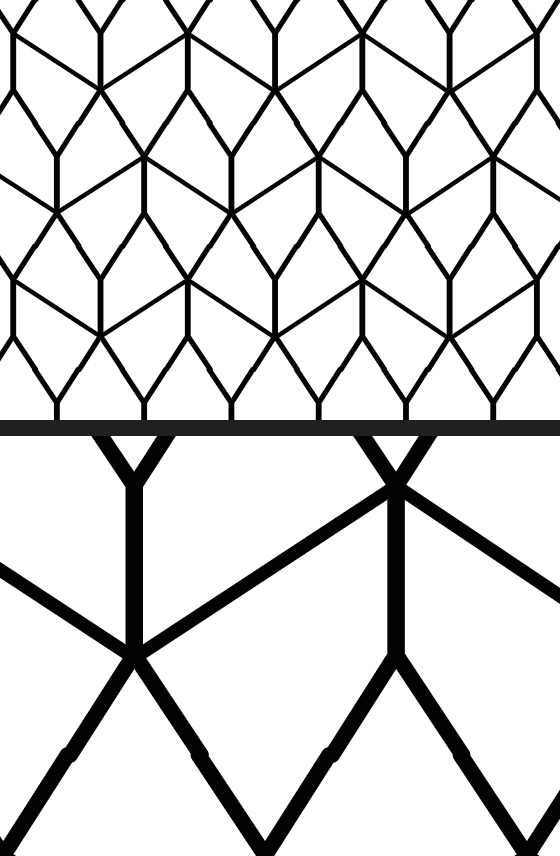
Top, the full canvas; bottom, a detail of the centre.
Reproduce this pattern procedurally as a WebGL 1 fragment shader.

```glsl
precision highp float;
// Staggered rows of long black-outlined hexagons, cut by slanted zigzag cross bars.

uniform vec2 u_resolution;

// Lengths are fractions of the canvas height.
#define COLUMN_PITCH 0.2078
#define ROW_PITCH 0.2932
#define STEM_LENGTH 0.1337
#define FIRST_STEM vec2(0.0315, 0.8533)
#define STEM_WIDTH 0.0139
#define SLOPE_WIDTH 0.0125
#define BAR_WIDTH 0.0106
#define KINK 0.0014
#define BAR_DRIFT 0.007
#define LAST_BAR vec2(5.0, 2.0)
#define INK vec3(0.008)
#define PAPER vec3(1.0)

float hash(vec2 p) {
  return fract(sin(dot(p, vec2(127.1, 311.7))) * 4375.85);
}

// Signed distance to a round-ended stroke.
float stroke(vec2 p, vec2 a, vec2 b, float width) {
  vec2 ab = b - a;
  float t = clamp(dot(p - a, ab) / dot(ab, ab), 0.0, 1.0);
  return length(p - a - ab * t) - 0.5 * width;
}

// Sloped side made of two halves that miss each other slightly midway.
float kinkedSlope(vec2 p, vec2 a, vec2 b, float seed) {
  vec2 middle = 0.5 * (a + b);
  vec2 slip = vec2(KINK * (0.4 + 0.6 * seed), 0.0);
  return min(stroke(p, a, middle + slip, SLOPE_WIDTH),
             stroke(p, middle - slip, b, SLOPE_WIDTH));
}

// Bars alternate between stem tops and slightly sagging stem feet.
float barHeight(float column, float row) {
  float isFoot = mod(column + row, 2.0);
  float sag = BAR_DRIFT * mod(column, 6.0) / 5.0;
  return mix(0.5 * STEM_LENGTH, -0.5 * STEM_LENGTH - sag, isFoot);
}

// Stem, the two slopes below it, and the bar to its right-hand neighbour.
float hexagonLines(vec2 p, float column, float row) {
  float odd = mod(row, 2.0);
  vec2 q = p - FIRST_STEM
         - vec2((column + 0.5 * odd) * COLUMN_PITCH, -row * ROW_PITCH);
  vec2 top = vec2(0.0, 0.5 * STEM_LENGTH);
  vec2 foot = -top;
  vec2 nextTop = vec2(0.5 * COLUMN_PITCH, top.y - ROW_PITCH);

  float d = stroke(q, top, foot, STEM_WIDTH);
  float seed = hash(vec2(column, row));
  d = min(d, kinkedSlope(q, foot, nextTop, seed));
  d = min(d, kinkedSlope(q, foot, nextTop * vec2(-1.0, 1.0), 1.0 - seed));

  bool hasBar = column > -odd - 0.5 && column < LAST_BAR.x + 0.5
             && row < LAST_BAR.y + 0.5;
  if (hasBar) {
    vec2 start = vec2(0.0, barHeight(column, row));
    vec2 end = vec2(COLUMN_PITCH, barHeight(column + 1.0, row));
    d = min(d, stroke(q, start, end, BAR_WIDTH));
  }
  return d;
}

void main() {
  vec2 p = gl_FragCoord.xy / u_resolution.y;
  float nearestRow = floor((FIRST_STEM.y - p.y) / ROW_PITCH + 0.5);

  // Only stems close to this point can reach it.
  float d = 1.0;
  for (int j = -1; j <= 1; j++) {
    float row = nearestRow + float(j);
    float nearestColumn = floor((p.x - FIRST_STEM.x) / COLUMN_PITCH
                              - 0.5 * mod(row, 2.0) + 0.5);
    for (int i = -1; i <= 1; i++) {
      d = min(d, hexagonLines(p, nearestColumn + float(i), row));
    }
  }

  float ink = clamp(0.5 - d * u_resolution.y, 0.0, 1.0);
  gl_FragColor = vec4(mix(PAPER, INK, ink), 1.0);
}
```
